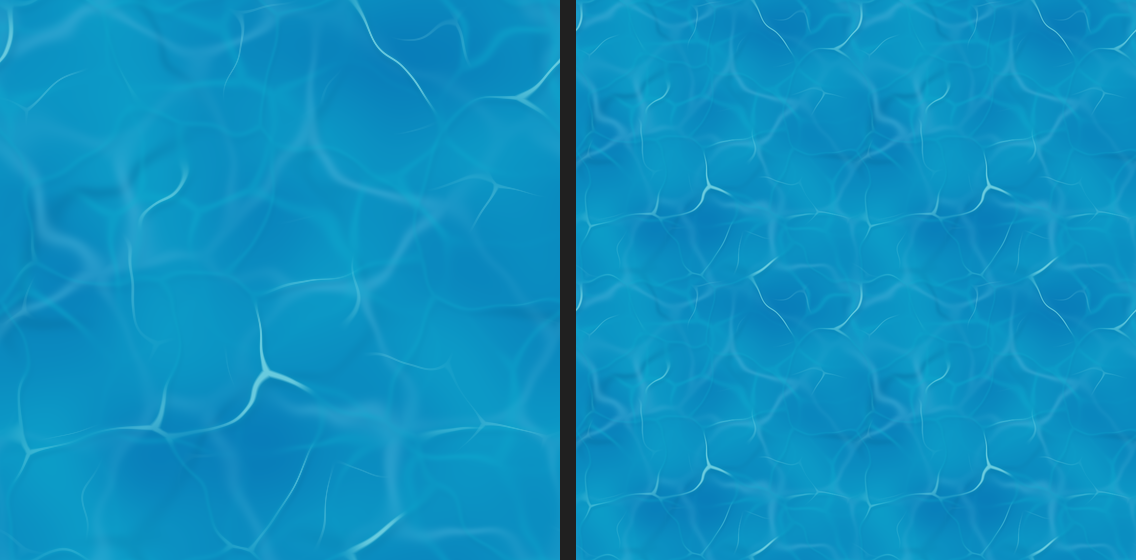
Left: one tile. Right: repeated 2 by 2.
This texture is drawn by a three.js fragment shader. Its source:

```glsl
// Tileable clear blue pool water with layered soft and crisp caustic light webs.
varying vec2 vUv;

// Colours
const vec3 DEEP = vec3(0.025, 0.445, 0.705);
const vec3 SHALLOW = vec3(0.055, 0.66, 0.805);
const vec3 SHADE = vec3(0.02, 0.43, 0.63);
const vec3 HAZE = vec3(0.27, 0.69, 0.85);
const vec3 TEAL = vec3(0.05, 0.69, 0.82);
const vec3 GLINT = vec3(0.53, 0.87, 0.91);

// Cells across the canvas, whole numbers so that every layer wraps
const float SHADE_CELLS = 3.0;
const float HAZE_CELLS = 4.0;
const float TEAL_CELLS = 5.0;
const float GLINT_CELLS = 4.0;
const float WISP_CELLS = 5.0;

// Half widths of the lines, in canvas units
const float SHADE_WIDTH = 0.012;
const float HAZE_WIDTH = 0.0125;
const float TEAL_WIDTH = 0.009;
const float GLINT_WIDTH = 0.0026;
const float WISP_WIDTH = 0.0021;

const float DEPTH_LEVEL = 0.54;
const float SITE_JITTER = 0.8;
const float BEND = 0.085;
const float RIPPLE = 0.026;
const vec2 SHADOW_SHIFT = vec2(-0.003, 0.009);
const float TAU = 6.2831853;

vec2 hash2(vec2 cell, float seed) {
  vec3 h = fract(vec3(cell.xyx + seed * 7.31) * vec3(0.1031, 0.1030, 0.0973));
  h += dot(h, h.yzx + 33.33);
  return fract((h.xx + h.yz) * h.zy);
}

float cornerSlope(vec2 cell, vec2 offset, float period, float seed) {
  float angle = TAU * hash2(mod(cell, period), seed).x;
  return dot(vec2(cos(angle), sin(angle)), offset);
}

// Gradient noise that repeats after one canvas
float noise(vec2 uv, float period, float seed) {
  vec2 p = uv * period;
  vec2 i = floor(p);
  vec2 f = p - i;
  vec2 u = f * f * f * (f * (f * 6.0 - 15.0) + 10.0);
  vec2 e = vec2(1.0, 0.0);
  float low = mix(cornerSlope(i, f, period, seed),
                  cornerSlope(i + e.xy, f - e.xy, period, seed), u.x);
  float high = mix(cornerSlope(i + e.yx, f - e.yx, period, seed),
                   cornerSlope(i + e.xx, f - e.xx, period, seed), u.x);
  return mix(low, high, u.y);
}

// Cell borders of a bent grid: x = distance to the border, y = nearness to a junction
vec2 web(vec2 uv, float cells, float seed) {
  vec2 bend = vec2(noise(uv, 4.0, seed + 1.0), noise(uv, 4.0, seed + 2.0));
  vec2 ripple = vec2(noise(uv, 11.0, seed + 3.0), noise(uv, 11.0, seed + 4.0));
  vec2 p = (uv + BEND * bend + RIPPLE * ripple) * cells;
  vec2 home = floor(p);
  vec3 nearest = vec3(9.0);
  for (int y = -1; y <= 1; y++) {
    for (int x = -1; x <= 1; x++) {
      vec2 cell = home + vec2(float(x), float(y));
      vec2 jitter = (hash2(mod(cell, cells), seed) - 0.5) * SITE_JITTER;
      float d = length(cell + 0.5 + jitter - p);
      if (d < nearest.x) nearest = vec3(d, nearest.xy);
      else if (d < nearest.y) nearest = vec3(nearest.x, d, nearest.y);
      else nearest.z = min(nearest.z, d);
    }
  }
  float border = 0.6 * (nearest.y - nearest.x) / cells;
  return vec2(border, exp(-9.0 * (nearest.z - nearest.x)));
}

float softLine(vec2 w, float width, float flare) {
  float d = w.x / (width * (1.0 + flare * w.y));
  return exp(-d * d);
}

float crispLine(vec2 w, float width, float flare) {
  float reach = width * (1.0 + flare * w.y);
  return 1.0 - smoothstep(0.25 * reach, reach + 0.0008, w.x);
}

float patches(vec2 uv, float period, float seed, float low, float high) {
  return smoothstep(low, high, noise(uv, period, seed));
}

void main() {
  vec2 uv = vUv;

  // Broad depth tones
  float depth = DEPTH_LEVEL + 0.62 * noise(uv, 3.0, 11.0) + 0.28 * noise(uv, 5.0, 12.0);
  vec3 color = mix(DEEP, SHALLOW, clamp(depth, 0.0, 1.0));

  // Dim shadows and blurred light on the floor
  float shade = softLine(web(uv, SHADE_CELLS, 20.0), SHADE_WIDTH, 1.5);
  color = mix(color, SHADE, 0.38 * shade * patches(uv, 3.0, 25.0, 0.0, 0.35));
  float haze = softLine(web(uv, HAZE_CELLS, 30.0), HAZE_WIDTH, 1.5);
  color = mix(color, HAZE, haze * (0.12 + 0.36 * patches(uv, 4.0, 35.0, -0.2, 0.35)));
  float teal = softLine(web(uv, TEAL_CELLS, 40.0), TEAL_WIDTH, 0.8);
  color = mix(color, TEAL, teal * (0.06 + 0.3 * patches(uv, 4.0, 45.0, -0.15, 0.35)));

  // Crisp surface light with a soft shadow below it
  float lit = patches(uv, 5.0, 55.0, 0.0, 0.42);
  float shadow = softLine(web(uv + SHADOW_SHIFT, GLINT_CELLS, 50.0), 0.008, 0.8);
  color = mix(color, SHADE, shadow * (0.07 + 0.16 * lit));
  vec2 glintWeb = web(uv, GLINT_CELLS, 50.0);
  color = mix(color, TEAL, 0.22 * softLine(glintWeb, 0.005, 0.8));
  color = mix(color, GLINT, 0.75 * lit * crispLine(glintWeb, GLINT_WIDTH, 3.0));
  float wisp = crispLine(web(uv, WISP_CELLS, 60.0), WISP_WIDTH, 3.0);
  color = mix(color, GLINT, 0.32 * wisp * patches(uv, 5.0, 65.0, 0.05, 0.4));

  gl_FragColor = vec4(color, 1.0);
}
```
